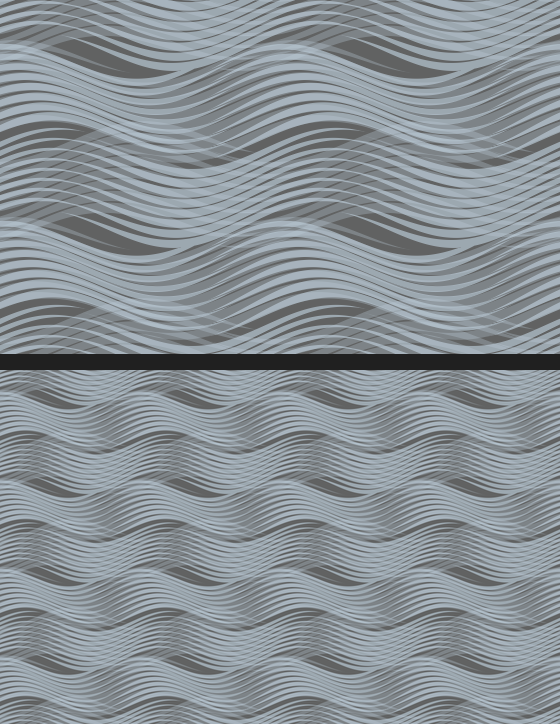
Top, the tile; bottom, the same tile 2 across and 2 down.
This pattern is drawn by a Shadertoy shader. Its source:

```glsl
// Overlapping ribbons of tapered, translucent wavy stripes on dark grey.

const float TAU = 6.2831853;
const vec2 REPEATS = vec2(2.0, 2.0);        // whole tiles across and down
const vec3 GROUND = vec3(0.38, 0.385, 0.385);
const vec3 INK = vec3(0.745, 0.81, 0.86);
const float BACK_ALPHA = 0.305;
const float FRONT_ALPHA = 0.64;
const int STRIPES = 8;                      // stripes in one ribbon
const float FILL = 0.88;                    // widest part, as share of the spacing
const float TAPER = 1.25;                   // sharpness of the tips
const float FRONT_LENGTH = 1.12;            // stripe length, in tile widths
const float BACK_LENGTH = 1.2;
const float TILT = -0.06;                   // drop along one tile width

// A ribbon blends its stripes from a first wave to a last one.
struct Ribbon {
    vec2 level;    // mean depth of the first and last stripe
    vec2 crest;    // crest position of the first and last stripe
    float middle;  // where the stripes are widest
    float swell;   // wave amplitude
    float span;    // stripe length
};

const Ribbon FRONT_UPPER = Ribbon(vec2(0.362, 0.765), vec2(0.00, 0.17), 0.29, 0.115, FRONT_LENGTH);
const Ribbon FRONT_LOWER = Ribbon(vec2(0.865, 1.260), vec2(0.20, 0.13), 0.76, 0.110, FRONT_LENGTH);
const Ribbon BACK_UPPER = Ribbon(vec2(0.360, 0.785), vec2(0.05, 0.14), 0.88, 0.100, BACK_LENGTH);
const Ribbon BACK_LOWER = Ribbon(vec2(0.815, 1.270), vec2(0.50, 0.36), 0.34, 0.095, BACK_LENGTH);

// Signed offset to the nearest periodic copy.
float wrap(float x) {
    return x - floor(x + 0.5);
}

// Coverage of one lens-shaped stripe; t runs along it from its middle.
float stripe(vec2 p, float t, float s, Ribbon r, float pixel) {
    float level = mix(r.level.x, r.level.y, s);
    float angle = TAU * (p.x - mix(r.crest.x, r.crest.y, s));
    float curve = level - r.swell * cos(angle) + TILT * t;

    // The width follows the local distance to the next stripe.
    float drift = TAU * r.swell * sin(angle) * (r.crest.y - r.crest.x);
    float spacing = abs(r.level.y - r.level.x - drift) / float(STRIPES - 1);
    float along = min(abs(t) / r.span, 0.5);
    float halfWidth = 0.5 * FILL * spacing * pow(max(cos(0.5 * TAU * along), 0.0), TAPER);

    float edge = halfWidth - abs(wrap(p.y - curve));
    return clamp(edge / pixel + 0.5, 0.0, 1.0) * min(1.0, 2.0 * halfWidth / pixel);
}

// x: union of the stripes, y: light passed when each stripe has BACK_ALPHA.
vec2 ribbon(vec2 p, Ribbon r, float pixel) {
    vec2 result = vec2(0.0, 1.0);
    float t = wrap(p.x - r.middle);
    float neighbour = t > 0.0 ? t - 1.0 : t + 1.0;
    for (int i = 0; i < STRIPES; i++) {
        float s = float(i) / float(STRIPES - 1);
        float a = stripe(p, t, s, r, pixel);
        float b = stripe(p, neighbour, s, r, pixel);
        result.x = max(result.x, max(a, b));
        result.y *= (1.0 - BACK_ALPHA * a) * (1.0 - BACK_ALPHA * b);
    }
    return result;
}

void mainImage(out vec4 fragColor, in vec2 fragCoord) {
    vec2 uv = fragCoord / iResolution.xy;
    vec2 p = vec2(uv.x, 1.0 - uv.y) * REPEATS;   // y runs downwards
    float pixel = REPEATS.y / iResolution.y;

    // Back stripes add up where they cross.
    float passed = ribbon(p, BACK_UPPER, pixel).y * ribbon(p, BACK_LOWER, pixel).y;

    // Front stripes merge into one even layer.
    float front = max(ribbon(p, FRONT_UPPER, pixel).x, ribbon(p, FRONT_LOWER, pixel).x);
    passed *= 1.0 - FRONT_ALPHA * front;

    fragColor = vec4(mix(INK, GROUND, passed), 1.0);
}
```
